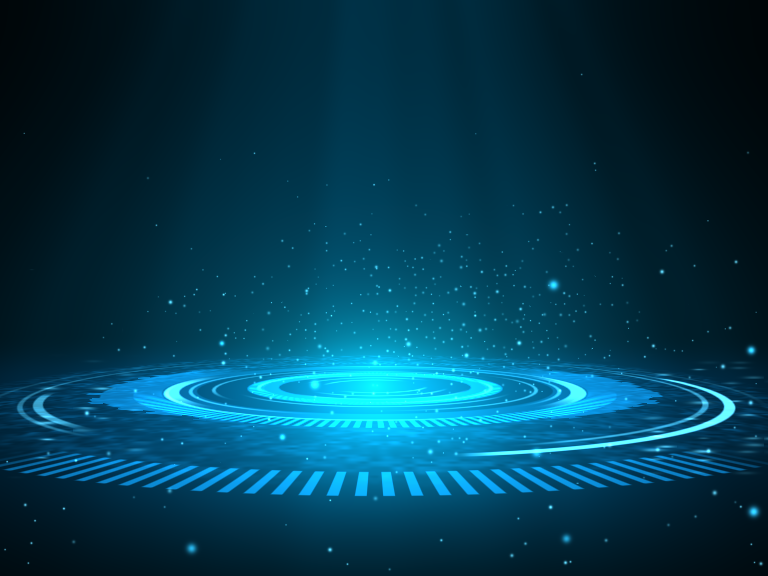
Give the GLSL for this background, as a Shadertoy shader.

```glsl
// A glowing dial of rings and ticks lying on a dark floor under a wide blue beam.
// Screen points are projected onto a floor plane, where rings are cut by radius
// and angle; hashed grids add drifting dust, sparks and flecks of light.

#define CENTER vec2(0.651, 0.330)   // dial centre, in canvas heights
#define HORIZON 0.156               // height of the horizon above the centre
#define DEPTH 1.257                 // floor distance from eye to centre
#define FINE_TEETH 168.0
#define OUTER_TICKS 196.0
#define BEAM_COLOR vec3(0.0, 0.200, 0.285)
#define FLOOR_COLOR vec3(0.0, 0.110, 0.215)
#define GLOW_COLOR vec3(0.035, 0.520, 0.570)
#define RING_COLOR vec3(0.05, 0.40, 0.62)
#define LIGHT_COLOR vec3(0.42, 0.82, 0.92)

float hash(vec2 p) {
    vec3 q = fract(p.xyx * 0.1031);
    q += dot(q, q.yzx + 33.33);
    return fract((q.x + q.y) * q.z);
}

float noise(vec2 p) {
    vec2 i = floor(p), f = fract(p);
    f = f * f * (3.0 - 2.0 * f);
    return mix(mix(hash(i), hash(i + vec2(1, 0)), f.x),
               mix(hash(i + vec2(0, 1)), hash(i + vec2(1, 1)), f.x), f.y);
}

float gauss(vec2 d) { return exp(-dot(d, d)); }

// Soft interval from a to b.
float band(float x, float a, float b, float soft) {
    return smoothstep(a - soft, a + soft, x) - smoothstep(b - soft, b + soft, x);
}

// Evenly spaced radial bars; fill is the lit share of each step.
float bars(float angle, float count, float fill, float soft) {
    float t = abs(fract(angle * count / 6.28318) - 0.5);
    float s = clamp(soft * count / 6.28318, 0.02, 0.5);
    return 1.0 - smoothstep(fill * 0.5 - s, fill * 0.5 + s, t);
}

// One round spark per chosen grid cell.
float sparks(vec2 p, float cell, float size, float chance, float seed) {
    vec2 id = floor(p / cell);
    vec2 key = id + seed;
    vec2 spot = 0.2 + 0.6 * vec2(hash(key + 17.3), hash(key + 41.7));
    float radius = size * (0.6 + 0.7 * hash(key + 73.1));
    float lit = step(hash(key), chance) * (0.3 + 0.7 * hash(key + 9.7));
    return lit * gauss((p - (id + spot) * cell) / radius);
}

vec3 backdrop(vec2 p, vec2 d) {
    float spread = mix(0.60, 0.40, smoothstep(0.35, 1.0, p.y));
    float ray = noise(vec2(d.x / (1.75 - p.y) * 18.0 + 40.0, 3.0));
    float beam = gauss(vec2(d.x / spread, 0.0)) * (0.92 + 0.16 * ray);
    beam *= mix(1.12, 0.86, smoothstep(0.45, 1.0, p.y)) * smoothstep(-0.22, 0.34, p.y);
    vec3 col = vec3(0.0, 0.012, 0.018) + BEAM_COLOR * beam;
    // floor haze below a soft horizon
    float haze = smoothstep(0.42, 0.33, p.y) * gauss(vec2(d.x / 0.72, (p.y - 0.29) / 0.20));
    col += FLOOR_COLOR * haze;
    // hot centre and its wide halo
    col += GLOW_COLOR * exp(-length(d * vec2(0.85, 1.15)) / 0.125);
    return col + GLOW_COLOR * 0.28 * gauss((d - vec2(0.05, -0.03)) / vec2(0.24, 0.13));
}

vec3 dial(vec2 d) {
    float w = max(1.0 - d.y / HORIZON, 0.05);
    vec2 q = vec2(d.x / w, DEPTH * (1.0 - 1.0 / w));
    float r = length(q), a = atan(q.x, q.y), side = abs(a);
    float soft = 0.7 * fwidth(r) + 0.0005;
    vec2 turn = vec2(q.y, -q.x) / max(r * r, 0.0001);
    float softA = 0.7 * (abs(dot(turn, dFdx(q))) + abs(dot(turn, dFdy(q))));

    // wide translucent bands, the outer one with a stepped rim
    float rim = 0.39 + 0.055 * smoothstep(0.55, 1.25, side) + 0.025 * hash(vec2(floor(a * 22.0), 5.0));
    float body = 0.60 * band(r, 0.355, rim, soft) * band(side, 0.55, 2.2, 0.25);
    body += 0.70 * band(r, 0.165, 0.218, soft) + 0.28 * band(r, 0.30, 0.355, soft);
    // toothed edges facing the viewer
    float front = 1.0 - smoothstep(0.9, 1.5, side);
    float teeth = bars(a, FINE_TEETH, 0.5, softA);
    body += teeth * (1.05 * band(r, 0.345, 0.398, soft) * front + 0.7 * band(r, 0.190, 0.215, soft));
    body += 0.3 * teeth * band(r, 0.42, 0.44, soft) * smoothstep(1.7, 2.2, side);
    // foreground tick marks
    body += 0.85 * bars(a, OUTER_TICKS, 0.42, softA) * band(r, 0.615, 0.692, soft)
          * (1.0 - smoothstep(0.46, 0.60, side));

    // concentric hairlines, each broken at its own angle
    float lines = 0.0;
    for (int i = 0; i < 8; i++) {
        float k = float(i);
        float radius = 0.085 + 0.037 * k;
        float gap = smoothstep(-0.7, 0.4, cos(a * 2.0 + 6.28 * hash(vec2(k, 2.0))));
        lines += 0.50 * gap * band(r, radius, radius + 0.006, soft);
    }
    // bright side crescents and the long outer arcs
    lines += 0.75 * band(r, 0.328, 0.352, soft) * band(side, 0.95, 1.85, 0.25);
    lines += 1.00 * band(r, 0.546, 0.560, soft) * band(a, 0.19, 1.75, 0.06);
    lines += 0.40 * band(r, 0.546, 0.553, soft) * band(a, 1.70, 2.4, 0.2);
    lines += 0.50 * band(r, 0.518, 0.526, soft) * band(a, 0.36, 2.0, 0.1);
    lines += 0.35 * band(r, 0.550, 0.557, soft) * band(a, -2.4, -0.68, 0.1);
    lines += 0.55 * band(r, 0.524, 0.537, soft) * band(a, -1.35, -0.75, 0.08);
    lines += 0.16 * band(r, 0.595, 0.603, soft) * band(side, 1.3, 2.3, 0.2);

    // floor grain and flat flecks at the sides
    float grain = noise(q * 95.0) * noise(q * 41.0 + 7.0) * band(r, 0.38, 0.64, 0.04);
    float flecks = sparks(d * vec2(0.16, 1.0) + 3.0, 0.012, 0.0023, 0.36, 90.0)
                 * smoothstep(0.36, 0.5, abs(d.x)) * band(d.y, -0.14, 0.03, 0.03);
    return (RING_COLOR * (body + 0.42 * grain) + LIGHT_COLOR * (lines + 0.7 * flecks))
         * smoothstep(0.09, 0.04, d.y);
}

void mainImage(out vec4 fragColor, in vec2 fragCoord) {
    vec2 p = fragCoord / iResolution.y;
    p.x += 0.66667 - 0.5 * iResolution.x / iResolution.y;
    vec2 d = p - CENTER;
    vec3 col = backdrop(p, d) + dial(d);

    // dust cloud, scattered points and a few large sparks
    float cloud = gauss((p - vec2(0.76, 0.44)) / vec2(0.32, 0.15));
    float low = smoothstep(0.66, 0.48, p.y);
    float dust = 0.60 * sparks(p, 0.0155, 0.0016, 0.65 * cloud, 11.0);
    dust += 0.85 * sparks(p, 0.037, 0.0021, 0.10 * low + 0.40 * cloud, 37.0);
    dust += 1.00 * sparks(p, 0.085, 0.0030, 0.30 * low, 53.0);
    col += dust * LIGHT_COLOR;
    float large = sparks(p, 0.15, 0.0062, 0.24 * low, 71.0);
    col += large * vec3(0.25, 0.95, 1.2);
    fragColor = vec4(min(col, 1.0), 1.0);
}
```
